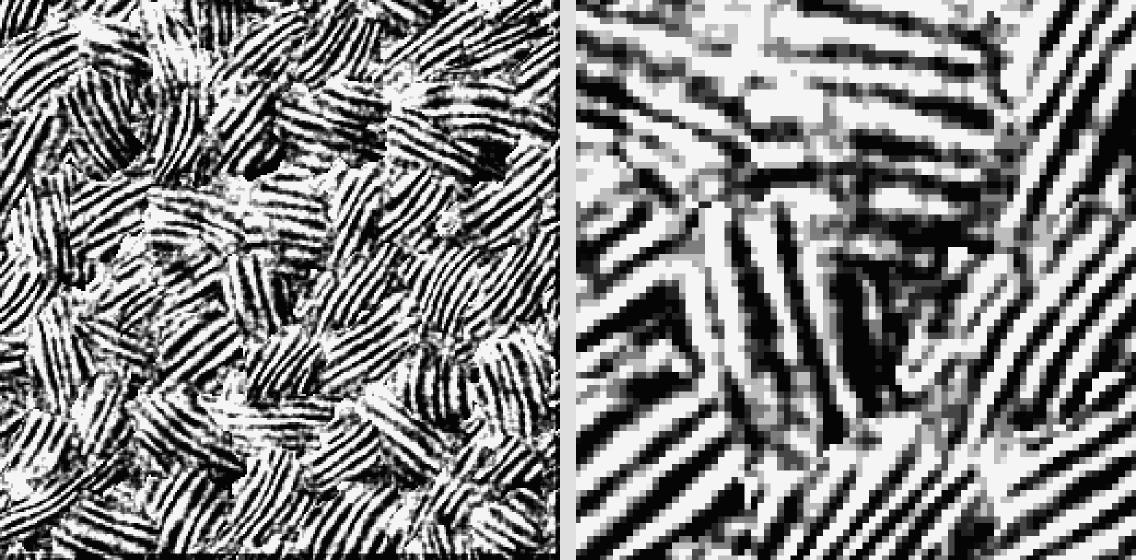
Left: the whole. Right: its middle third, enlarged.
This pattern is drawn by a WebGL 2 fragment shader. Its source:

```glsl
#version 300 es
precision highp float;
// Draws patches of black and white ridges at mixed angles, joined by grainy grey seams.

uniform vec2 u_resolution;
out vec4 fragColor;

const float TAU = 6.2831853;
const float MOSAIC = 256.0;        // blocks across the canvas
const float PATCHES = 7.2;         // patches across the canvas
const float RIDGE_PERIOD = 0.0225; // mean spacing of ridges
const float MAX_BEND = 2.0;        // curvature of ridges
const float PINCH = 0.012;         // uneven spacing of ridges
const float BORDER_WARP = 0.04;    // raggedness of patch borders
const vec2 PATCH_STRETCH = vec2(0.66, 1.3); // metric along, across ridges
const vec2 PINCH_SCALE = vec2(9.0, 26.0);   // noise along, across ridges
const vec2 STREAK_SCALE = vec2(20.0, 62.0); // noise along, across ridges
const float GRAIN_SCALE = 88.0;
const vec2 SEAM_RANGE = vec2(0.06, 0.34);   // seam to patch interior
const vec2 RIDGE_CONTRAST = vec2(0.25, 1.15); // in seam, in patch
const vec2 NOISE_CONTRAST = vec2(1.4, 0.9);   // in seam, in patch
const vec2 SHADE_CONTRAST = vec2(1.0, 0.45);  // in seam, in patch
const vec2 LIGHT = vec2(-5.0, 5.0);           // light from the upper left
const vec2 RIM = vec2(0.008, 0.011);          // dark rim at right and bottom
const float RIM_DEPTH = 0.9;

const float DARKEST = 0.02;
const float LEVELS[5] = float[5](-0.65, -0.38, -0.15, 0.115, 0.41);
const float TONE_STEPS[5] = float[5](0.11, 0.14, 0.22, 0.25, 0.22);

vec2 hash2(vec2 p) {
    vec3 q = fract(p.xyx * vec3(0.1031, 0.1030, 0.0973));
    q += dot(q, q.yzx + 33.33);
    return fract((q.xx + q.yz) * q.zy);
}

float cornerSlope(vec2 cell, vec2 offset) {
    float a = TAU * hash2(cell).x;
    return dot(vec2(cos(a), sin(a)), offset);
}

float gradientNoise(vec2 p) {
    vec2 i = floor(p), f = p - i;
    vec2 w = f * f * f * (f * (f * 6.0 - 15.0) + 10.0);
    vec2 e = vec2(1.0, 0.0);
    float low = mix(cornerSlope(i, f), cornerSlope(i + e, f - e), w.x);
    float high = mix(cornerSlope(i + e.yx, f - e.yx), cornerSlope(i + 1.0, f - 1.0), w.x);
    return mix(low, high, w.y);
}

// Most patches rise to the right; some fall gently, some stand steep.
float patchAngle(vec2 h) {
    if (h.x < 0.7) return radians(mix(18.0, 65.0, h.y));
    if (h.x < 0.86) return radians(mix(-38.0, 0.0, h.y));
    return radians(mix(78.0, 112.0, h.y));
}

// Finds the nearest patch: offset from its seed, its turn and cell, and the gap to the next.
float nearestPatch(vec2 p, vec2 warp, out vec2 fromSeed, out mat2 turn, out vec2 cell) {
    vec2 home = floor(p * PATCHES);
    float first = 1e3, second = 1e3;
    for (int y = -2; y <= 2; y++) {
        for (int x = -2; x <= 2; x++) {
            vec2 id = home + vec2(x, y);
            vec2 offset = p - (id + 0.1 + 0.8 * hash2(id + 17.0)) / PATCHES;
            float a = patchAngle(hash2(id + 71.0));
            mat2 m = mat2(cos(a), -sin(a), sin(a), cos(a));
            float dist = length(m * (offset + warp) * PATCH_STRETCH) * PATCHES;
            if (dist < first) {
                second = first;
                first = dist;
                fromSeed = offset;
                turn = m;
                cell = id;
            } else {
                second = min(second, dist);
            }
        }
    }
    return second - first;
}

float relief(vec2 p) {
    vec2 warp = vec2(gradientNoise(p * 24.0), gradientNoise(p * 24.0 + 40.0));
    vec2 fromSeed, cell;
    mat2 turn;
    float gap = nearestPatch(p, BORDER_WARP * warp, fromSeed, turn, cell);
    vec2 local = turn * fromSeed;
    vec2 shape = hash2(cell + 131.0);
    vec2 style = hash2(cell + 193.0);

    // Clear ridges inside a patch, broken near its border; clearest when they face the light
    float inside = smoothstep(SEAM_RANGE.x, SEAM_RANGE.y, gap + 0.4 * gradientNoise(p * 28.0 + 9.0));
    float facing = -2.0 * turn[0].x * turn[0].y;
    inside *= mix(0.65, 1.0, sqrt(style.x)) * mix(0.65, 1.0, smoothstep(-0.3, 0.5, facing));

    // Gently bent ridges that pinch and fork
    float across = local.y + MAX_BEND * (2.0 * shape.x - 1.0) * local.x * local.x;
    across += PINCH * gradientNoise(vec2(local.x, across) * PINCH_SCALE + 30.0 * shape);
    float ridge = cos(TAU * (across / (RIDGE_PERIOD * mix(0.78, 1.12, shape.y)) + style.y));

    // Streaks along the ridges, fine grain, and broad light and shadow
    float rough = 1.2 * gradientNoise(vec2(local.x, across) * STREAK_SCALE + 50.0 * style);
    rough += gradientNoise(p * GRAIN_SCALE + 60.0);
    float shade = dot(fromSeed, LIGHT) + 1.1 * gradientNoise(p * 11.0 + 80.0);
    float rim = max(step(1.0 - RIM.x, p.x), step(p.y, RIM.y));

    return ridge * mix(RIDGE_CONTRAST.x, RIDGE_CONTRAST.y, inside)
         + rough * mix(NOISE_CONTRAST.x, NOISE_CONTRAST.y, inside)
         + shade * mix(SHADE_CONTRAST.x, SHADE_CONTRAST.y, inside) - RIM_DEPTH * rim;
}

float toneOf(float height) {
    float tone = DARKEST;
    for (int i = 0; i < 5; i++)
        tone += TONE_STEPS[i] * smoothstep(LEVELS[i] - 0.02, LEVELS[i] + 0.02, height);
    return tone;
}

void main() {
    // Four samples per pixel smooth the block edges
    float tone = 0.0;
    for (int k = 0; k < 4; k++) {
        vec2 offset = vec2(k % 2, k / 2) * 0.5 - 0.25;
        vec2 uv = (gl_FragCoord.xy + offset) / u_resolution;
        tone += 0.25 * toneOf(relief((floor(uv * MOSAIC) + 0.5) / MOSAIC));
    }
    fragColor = vec4(vec3(tone), 1.0);
}
```
